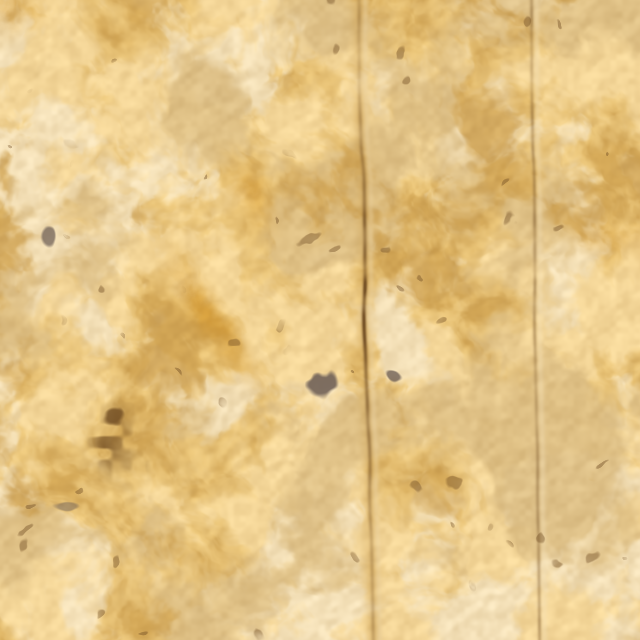
Give the GLSL for this texture, as a Shadertoy shader.

```glsl
// Aged golden parchment with mottled stains, two vertical creases and a few dark spots.
#define CREAM vec3(0.955, 0.838, 0.595)
#define GOLD  vec3(0.910, 0.765, 0.470)
#define DULL  vec3(0.865, 0.745, 0.515)
#define PALE  vec3(0.955, 0.880, 0.725)
#define OCHRE vec3(0.800, 0.620, 0.300)
#define AMBER vec3(0.830, 0.610, 0.220)
#define BROWN vec3(0.430, 0.290, 0.130)
#define SLATE vec3(0.440, 0.380, 0.340)
#define GRAIN_SCALE 62.0
#define GRAIN_AMOUNT 0.13

float hash(vec2 p) {
    vec3 q = fract(vec3(p.xyx) * 0.1031);
    q += dot(q, q.yzx + 33.33);
    return fract((q.x + q.y) * q.z);
}

float noise(vec2 p) {
    vec2 i = floor(p), f = fract(p);
    f = f * f * f * (f * (f * 6.0 - 15.0) + 10.0);
    return mix(mix(hash(i), hash(i + vec2(1, 0)), f.x),
               mix(hash(i + vec2(0, 1)), hash(i + vec2(1, 1)), f.x), f.y);
}

mat2 rotation(float a) {
    float c = cos(a), s = sin(a);
    return mat2(c, s, -s, c);
}

float fbm(vec2 p) {
    float sum = 0.0, amp = 0.5;
    for (int i = 0; i < 5; i++) {
        sum += amp * noise(p);
        p = rotation(0.6) * p * 2.03 + 17.3;
        amp *= 0.56;
    }
    return sum / 1.074;
}

// Soft elliptical falloff, 1 at the centre, turned by angle
float blob(vec2 p, vec2 centre, vec2 radius, float angle) {
    vec2 q = rotation(-angle) * (p - centre) / radius;
    return exp(-dot(q, q));
}

// Small solid mark with an uneven rim
float mark(vec2 p, vec2 centre, vec2 radius, float angle) {
    vec2 q = rotation(-angle) * (p - centre) / radius;
    float rim = length(q) + 0.5 * (noise(p * 75.0) - 0.5);
    return 1.0 - smoothstep(0.7, 1.2, rim);
}

// Thin vertical crease: x is the distance across it
float crease(float x, float width) {
    return exp(-x * x / (width * width));
}

// Sparse brown flecks, one per grid cell at most
float flecks(vec2 p, float cells) {
    vec2 g = p * cells, id = floor(g);
    float cover = 0.0;
    for (int k = 0; k < 9; k++) {
        vec2 c = id + vec2(k % 3, k / 3) - 1.0;
        vec2 centre = c + vec2(hash(c + 3.1), hash(c + 8.7));
        float size = mix(0.08, 0.22, hash(c + 5.3));
        float present = step(0.83, hash(c + 21.9));
        cover = max(cover, present * mark(p, centre / cells, vec2(size, size * 0.65) / cells, 6.0 * hash(c)));
    }
    return cover;
}

void mainImage(out vec4 fragColor, in vec2 fragCoord) {
    vec2 uv = fragCoord / iResolution.xy;
    vec2 warp = vec2(fbm(uv * 7.0), fbm(uv * 7.0 + 40.0)) - 0.5;
    vec2 p = uv + 0.07 * warp;

    // Broad mottling, tinted by region
    float paleZone = blob(p, vec2(0.76, 0.08), vec2(0.25, 0.13), 0.15);
    float dullZone = blob(p, vec2(0.23, 0.17), vec2(0.15, 0.16), 0.5)
                   + 0.8 * blob(p, vec2(0.91, 0.33), vec2(0.14, 0.13), 0.0)
                   + 0.8 * blob(p, vec2(0.53, 0.72), vec2(0.08, 0.10), 0.0)
                   + 0.6 * blob(p, vec2(0.44, 0.06), vec2(0.09, 0.08), 0.0);
    float goldZone = blob(p, vec2(0.95, 0.72), vec2(0.13, 0.22), 0.0)
                   + 0.7 * blob(p, vec2(0.67, 0.66), vec2(0.11, 0.13), 0.0)
                   + 0.7 * blob(p, vec2(0.10, 0.86), vec2(0.13, 0.20), 0.4);
    float tone = fbm(rotation(0.8) * p * vec2(7.0, 9.0) + 4.0) + 0.09 * goldZone - 0.10 * paleZone;
    float haze = fbm(p * 6.0 + 61.0) + 0.17 * dullZone - 0.06 * paleZone;
    float bleach = fbm(p * 8.0 + 23.0) + 0.28 * paleZone - 0.08 * dullZone;
    vec3 col = mix(CREAM, GOLD, smoothstep(0.45, 0.61, tone));
    col = mix(col, PALE, 0.95 * smoothstep(0.50, 0.66, bleach));
    col = mix(col, DULL, 0.90 * smoothstep(0.49, 0.66, haze));
    col = mix(col, OCHRE, 0.80 * smoothstep(0.58, 0.76, tone));

    // Amber streak and patches
    float amber = 0.85 * blob(p, vec2(0.325, 0.51), vec2(0.025, 0.095), 0.55)
                + 0.60 * blob(p, vec2(0.385, 0.69), vec2(0.022, 0.050), 0.60)
                + 0.55 * blob(p, vec2(0.00, 0.99), vec2(0.060, 0.035), 0.0)
                + 0.45 * blob(p, vec2(0.96, 0.62), vec2(0.080, 0.030), 0.0);
    col = mix(col, AMBER, clamp(amber * (0.35 + fbm(uv * 28.0)), 0.0, 0.85));

    // Fine slanted fibres and grain
    float fibre = noise(rotation(-0.65) * (uv + 0.03 * warp) * GRAIN_SCALE * vec2(0.75, 1.3));
    float grain = 0.6 * fibre + 0.4 * noise(uv * GRAIN_SCALE * 1.7 + 9.0) - 0.5;
    col *= 1.0 + GRAIN_AMOUNT * grain * vec3(0.75, 1.0, 1.5);

    // Creases with a lit right edge, the left one darkest near the middle
    float wobble = 0.006 * (noise(vec2(uv.y * 14.0, 2.0)) - 0.5);
    float main_x = uv.x - mix(0.581, 0.560, uv.y) - wobble;
    float side_x = uv.x - mix(0.842, 0.830, uv.y) - 0.5 * wobble;
    float wear = 0.55 + 0.75 * noise(vec2(uv.y * 38.0, 7.0));
    float depth = 0.22 + 0.65 * exp(-pow((uv.y - 0.49) / 0.20, 2.0));
    col = mix(col, PALE, 0.40 * crease(main_x - 0.009, 0.005) + 0.35 * crease(side_x - 0.008, 0.005));
    col = mix(col, OCHRE, 0.35 * crease(main_x, 0.012) * wear);
    col = mix(col, BROWN, clamp(depth * wear * crease(main_x, 0.0035), 0.0, 0.9));
    col = mix(col, BROWN, 0.32 * wear * crease(side_x, 0.0032));

    // Flecks and larger spots
    col = mix(col, BROWN, 0.42 * flecks(p, 20.0) * smoothstep(0.44, 0.60, max(tone, haze)));
    float scab = blob(p, vec2(0.19, 0.315), vec2(0.03, 0.05), 0.4);
    col = mix(col, BROWN, 0.75 * scab * smoothstep(0.35, 0.75, noise(uv * 55.0)));
    col = mix(col, BROWN, 0.75 * mark(uv, vec2(0.178, 0.348), vec2(0.019, 0.012), 0.3));
    col = mix(col, SLATE, 0.90 * mark(uv, vec2(0.504, 0.399), vec2(0.022, 0.019), 0.3));
    col = mix(col, SLATE, 0.80 * mark(uv, vec2(0.615, 0.413), vec2(0.015, 0.008), -0.4));
    col = mix(col, SLATE, 0.75 * mark(uv, vec2(0.076, 0.631), vec2(0.011, 0.014), 0.0));
    col = mix(col, SLATE, 0.50 * mark(uv, vec2(0.104, 0.208), vec2(0.018, 0.007), 0.0));

    fragColor = vec4(clamp(col, 0.0, 1.0), 1.0);
}
```
